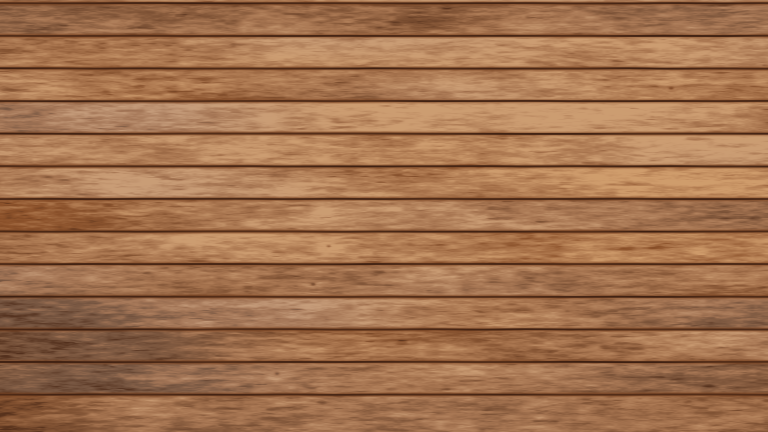
A WebGL 1 fragment shader for this texture:

```glsl
precision highp float;
// Weathered wooden boards stacked horizontally, thirteen dark seams from top to bottom.
// Each board offsets its own stretched noise for fibres, stains and knots;
// the summed tone then runs through a brown ramp that drifts from grey to russet.
uniform vec2 u_resolution;

#define PITCH 0.0755        // board height, in canvas heights
#define TOP_SEAM 0.0075     // distance of first seam from the top
#define LAST_BOARD 12.0     // lowest board, slightly taller than the rest
#define SEAM_HALF 0.0018    // half width of the dark gap
#define RIM_WIDTH 0.0065    // reach of the russet edge beside the gap
#define BASE_TONE 0.86
#define BOARD_VARIATION 0.16
#define DRIFT_STRENGTH 0.42 // slow change along a board
#define STAIN_STRENGTH 0.42
#define GRAIN_STRENGTH 0.80
#define KNOT_SPACING 0.46

const vec3 GAP = vec3(0.22, 0.11, 0.06);
const vec3 RIM = vec3(0.50, 0.28, 0.14);
const vec3 DARK = vec3(0.33, 0.19, 0.11);
const vec3 RUSSET = vec3(0.53, 0.32, 0.18);
const vec3 GREY_BROWN = vec3(0.48, 0.345, 0.25);
const vec3 TAN = vec3(0.655, 0.465, 0.325);
const vec3 PALE = vec3(0.79, 0.62, 0.465);

float hash(vec2 p) {
  vec3 q = fract(vec3(p.xyx) * 0.1031);
  q += dot(q, q.yzx + 33.33);
  return fract((q.x + q.y) * q.z);
}

float noise(vec2 p) {
  vec2 i = floor(p);
  vec2 f = fract(p);
  f = f * f * (3.0 - 2.0 * f);
  return mix(mix(hash(i), hash(i + vec2(1.0, 0.0)), f.x),
             mix(hash(i + vec2(0.0, 1.0)), hash(i + vec2(1.0, 1.0)), f.x), f.y);
}

float fbm(vec2 p) {
  float sum = 0.0;
  float amp = 0.5;
  for (int i = 0; i < 3; i++) {
    sum += amp * noise(p);
    p = p * 2.03 + vec2(17.3, 9.1);
    amp *= 0.55;
  }
  return sum / 0.926;
}

// Brown ramp from dark grain to sunlit wood
vec3 woodRamp(float t, float warmth) {
  vec3 c = mix(DARK, mix(GREY_BROWN, RUSSET, warmth), smoothstep(0.0, 0.38, t));
  c = mix(c, TAN, smoothstep(0.32, 0.70, t));
  return mix(c, PALE, smoothstep(0.60, 1.04, t));
}

// Sparse knots: x is the pale halo, y the dark eye
vec2 knots(vec2 p, float board, float across) {
  float cell = floor(p.x / KNOT_SPACING);
  vec2 id = vec2(cell + 7.0, board + 31.0);
  float x = (cell + 0.25 + 0.5 * hash(id)) * KNOT_SPACING;
  float y = 0.3 + 0.4 * hash(id + 40.0);
  vec2 d = vec2(p.x - x, (across - y) * PITCH);
  float present = step(0.68, hash(id + 80.0));
  float eye = step(0.75, hash(id + 120.0));
  float halo = exp(-dot(d * vec2(28.0, 62.0), d * vec2(28.0, 62.0)));
  float core = exp(-dot(d * vec2(170.0, 300.0), d * vec2(170.0, 300.0)));
  return present * vec2(halo, core * eye);
}

void main() {
  vec2 p = gl_FragCoord.xy / u_resolution.y;
  float pixel = 1.0 / u_resolution.y;
  float aspect = u_resolution.x / u_resolution.y;

  // Board index counted downwards, and position across the board
  float depth = (1.0 - p.y - TOP_SEAM) / PITCH;
  float board = min(floor(depth), LAST_BOARD);
  float across = depth - board;
  float seed = hash(vec2(board + 5.0, 3.7));
  vec2 local = vec2(p.x + 19.0 * seed, p.y + 3.0 * board + 5.0);

  // Fibres bend gently along the board
  vec2 knot = knots(p, board, across);
  float bend = 0.008 * (noise(local * vec2(4.0, 14.0)) - 0.5) + 0.004 * knot.x;
  vec2 flow = local + vec2(0.0, bend);
  float streaks = fbm(flow * vec2(9.0, 95.0));
  float dashes = fbm(flow * vec2(30.0, 185.0) + 50.0);
  float pores = noise(flow * vec2(26.0, 210.0) + 90.0);
  float stain = fbm(local * vec2(4.5, 17.0) + 23.0);
  float drift = noise(local * vec2(1.7, 4.0) + 37.0);

  // Tone: board, drift, stains, fibres, knots and darker outer edges
  float tone = BASE_TONE + BOARD_VARIATION * (seed - 0.5);
  tone += DRIFT_STRENGTH * (drift - 0.5) + STAIN_STRENGTH * (stain - 0.5);
  tone += GRAIN_STRENGTH * (0.42 * (streaks - 0.5) + 0.62 * (dashes - 0.5));
  tone -= 0.20 * smoothstep(0.68, 0.95, pores) * smoothstep(0.65, 0.30, streaks);
  tone += 0.16 * knot.x - 0.45 * knot.y;
  vec2 fromCentre = vec2(p.x / aspect - 0.58, p.y - 0.60);
  tone -= 0.62 * dot(fromCentre, fromCentre);
  tone -= 0.20 * smoothstep(0.60, 0.0, length(vec2(p.x / aspect, p.y)));

  // Some stretches are weathered grey, others stay warm
  float warmth = noise(local * vec2(1.6, 4.0) + 71.0) + 0.6 * (hash(vec2(board, 61.0)) - 0.5);
  warmth = clamp(warmth, 0.0, 1.0);
  vec3 color = woodRamp(tone, warmth);
  color *= mix(vec3(0.98, 0.99, 1.04), vec3(1.03, 0.99, 0.91), warmth);

  // Seams: russet rim, then a worn dark gap; the bottom edge carries none
  float below = across * PITCH;
  float above = board < LAST_BOARD ? (1.0 - across) * PITCH : 1.0;
  float line = floor(depth + 0.5) * 7.0 + 9.0;
  float wobble = 0.0010 * (noise(vec2(p.x * 9.0, line)) - 0.5);
  float gap = min(below + wobble, above - wobble);
  float wear = noise(vec2(p.x * 6.0 + 30.0, line));
  float rim = 1.0 - smoothstep(0.0, SEAM_HALF + RIM_WIDTH, gap);
  color = mix(color, RIM, (0.65 + 0.30 * wear) * rim);
  float seam = 1.0 - smoothstep(SEAM_HALF - pixel * 0.5, SEAM_HALF + pixel * 0.8, gap);
  color = mix(color, GAP, (0.95 - 0.35 * wear) * seam);

  gl_FragColor = vec4(color, 1.0);
}
```
